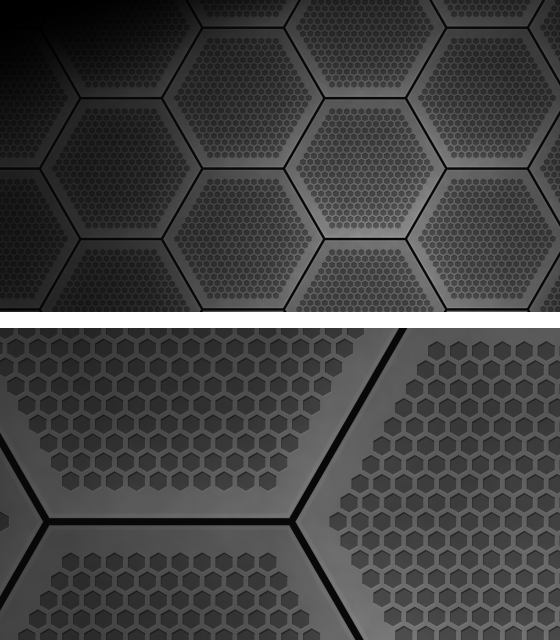
Top: the whole. Bottom: its middle third, enlarged.
This pattern is drawn by a Shadertoy shader. Its source:

```glsl
const float SQRT3 = 1.7320508;
const float PANEL_HEIGHT = 0.4515;
const vec2 PANEL_ORIGIN = vec2(1.1702, 0.4597);
const float SEAM_HALF_WIDTH = 0.0038;
const float HOLE_SPACING = 0.0234;
const float HOLE_APOTHEM = 0.0091;
const float HOLE_RINGS = 9.0;

// Offset from the nearest centre of a staggered lattice
vec2 latticeOffset(vec2 p, vec2 period) {
    vec2 a = p - period * round(p / period);
    vec2 q = p - 0.5 * period;
    vec2 b = q - period * round(q / period);
    return dot(a, a) < dot(b, b) ? a : b;
}

// Apothem of the flat-topped hexagon passing through p
float hexApothem(vec2 p) {
    p = abs(p);
    return max(p.y, 0.5 * SQRT3 * p.x + 0.5 * p.y);
}

// Antialiased coverage of the region where dist is negative
float coverage(float dist, float pixel) {
    return 1.0 - smoothstep(-0.7 * pixel, 0.7 * pixel, dist);
}

float layeredSines(vec2 p) {
    float sum = 0.0;
    float amplitude = 0.5;
    for (int i = 0; i < 4; i++) {
        sum += amplitude * sin(p.x + 1.7 * sin(p.y)) * sin(p.y + 1.3 * sin(p.x));
        p = mat2(1.6, 1.2, -1.2, 1.6) * p + 1.9;
        amplitude *= 0.55;
    }
    return sum;
}

// Pool of light at lower right, fading to black in the upper left corner
float lighting(vec2 p) {
    vec2 toLight = p - vec2(1.25, 0.27);
    float pool = 0.115 + 0.365 * exp(-2.0 * dot(toLight, toLight));
    float cornerDistance = 0.4 * p.x + 1.0 - p.y;
    return pool * smoothstep(0.07, 0.5, cornerDistance);
}

// Shade multiplier for the perforated field of one panel
float perforation(vec2 local, float pixel) {
    vec2 hole = latticeOffset(local, HOLE_SPACING * vec2(1.0, SQRT3));
    float fieldApothem = (HOLE_RINGS + 0.5) * HOLE_SPACING * 0.5 * SQRT3;
    if (hexApothem(local - hole) > fieldApothem) return 1.0;

    float opening = coverage(hexApothem(hole.yx) - HOLE_APOTHEM, pixel);
    vec2 recess = hole + vec2(-0.0006, 0.0015);
    float bottom = coverage(hexApothem(recess.yx) - HOLE_APOTHEM, pixel);
    float depthShade = mix(0.38, 0.65, bottom);
    float lowerLip = bottom * (1.0 - opening);
    return mix(1.0, depthShade, opening) + 0.08 * lowerLip;
}

void mainImage(out vec4 fragColor, in vec2 fragCoord) {
    vec2 p = fragCoord / iResolution.y;
    float pixel = 1.0 / iResolution.y;

    vec2 local = latticeOffset(p - PANEL_ORIGIN, PANEL_HEIGHT * vec2(SQRT3, 1.0));
    float edgeDistance = 0.5 * PANEL_HEIGHT - hexApothem(local);

    // Panel face, brighter along the rim and toward its lower side
    float rim = 1.0 - smoothstep(0.0, 0.13, edgeDistance);
    float shade = lighting(p) * mix(0.86, 1.03, rim);
    shade *= 1.0 - 0.2 * local.y / PANEL_HEIGHT;
    shade *= 1.0 + 0.04 * layeredSines(p * 60.0);
    shade *= perforation(local, pixel);

    // Soft bevel and dark seam
    float bevel = 1.0 - smoothstep(0.0, 0.004, abs(edgeDistance - 0.0065));
    shade *= 1.0 + 0.08 * bevel;
    float seam = coverage(edgeDistance - SEAM_HALF_WIDTH, pixel);
    shade = mix(shade, 0.03 * smoothstep(0.0, 0.2, shade), seam);

    fragColor = vec4(vec3(clamp(shade, 0.0, 1.0)), 1.0);
}
```
